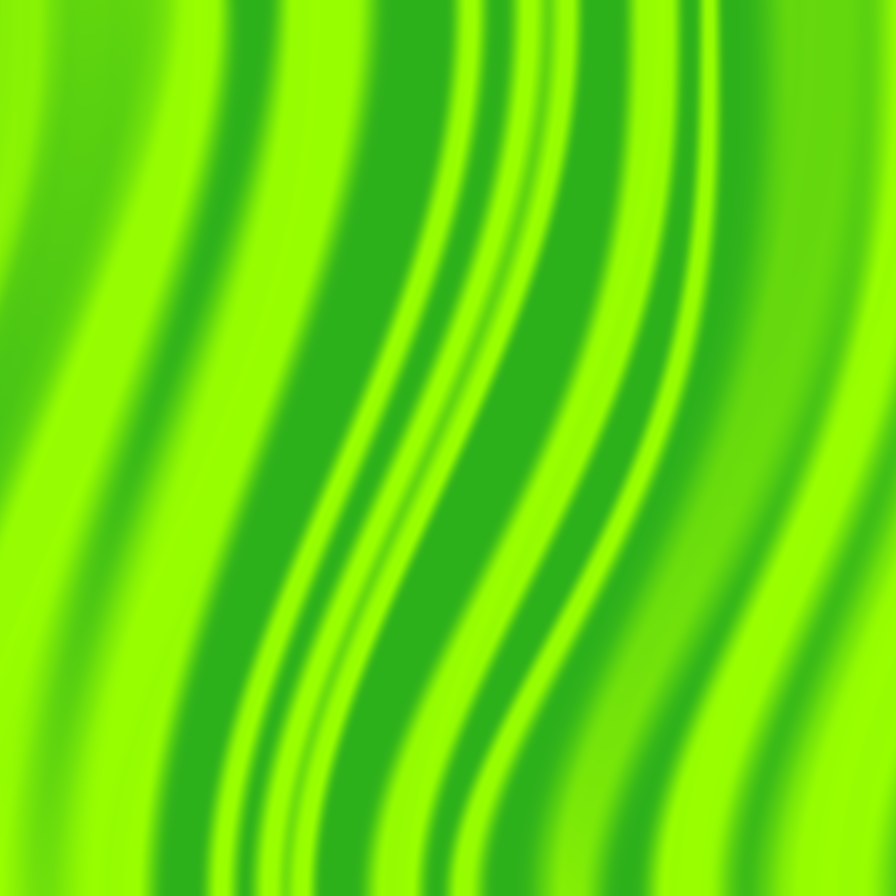
Reproduce this background procedurally as a WebGL 2 fragment shader.

```glsl
#version 300 es
precision highp float;
// Soft lime ribbons flowing down a green ground.
// Each ribbon follows an S-shaped path with its own skew, a solid core and
// two feathered sides; ribbons are joined by screen blending.

uniform vec2 u_resolution;
out vec4 fragColor;

#define GROUND vec3(0.16, 0.68, 0.11)
#define LIME vec3(0.60, 1.00, 0.00)
#define GROUND_LIGHT 0.04
#define FEATHER_POWER 1.5
#define STREAK_COUNT 85.0
#define STREAK_DEPTH 0.05

float hash(float n) {
    return fract(sin(n * 12.9898) * 43758.5453);
}

// Smooth one-dimensional value noise.
float noise(float x) {
    float cell = floor(x);
    return mix(hash(cell), hash(cell + 1.0), smoothstep(0.0, 1.0, x - cell));
}

// S-curve from the top end (ends.x) to the bottom end (ends.y).
float path(float down, vec2 ends, float skew) {
    return mix(ends.x, ends.y, smoothstep(0.0, 1.0, pow(down, skew)));
}

// Core and feather widths are given as (top, bottom) pairs.
float ribbon(vec2 p, vec2 ends, float skew, vec2 core, vec2 left, vec2 right) {
    float offset = p.x - path(p.y, ends, skew);
    vec2 side = offset < 0.0 ? left : right;
    float feather = mix(side.x, side.y, p.y);
    float halfWidth = mix(core.x, core.y, p.y);
    return pow(1.0 - smoothstep(0.0, feather, abs(offset) - halfWidth), FEATHER_POWER);
}

// Screen blend of a further light amount.
void add(inout float light, float amount) {
    light = 1.0 - (1.0 - light) * (1.0 - amount);
}

void main() {
    vec2 uv = gl_FragCoord.xy / u_resolution;
    vec2 p = vec2(uv.x, 1.0 - uv.y);
    float light = GROUND_LIGHT;

    // Broad ribbons on the left
    add(light, 0.85 * ribbon(p, vec2(0.02, -0.26), 1.1, vec2(0.015), vec2(0.05), vec2(0.05)));
    add(light, mix(0.48, 0.0, p.y)
        * ribbon(p, vec2(0.115, -0.17), 0.9, vec2(0.055, 0.02), vec2(0.06), vec2(0.06)));
    add(light, ribbon(p, vec2(0.224, -0.04), 0.9, vec2(0.014, 0.034), vec2(0.06, 0.09), vec2(0.036, 0.11)));
    add(light, ribbon(p, vec2(0.362, 0.13), 1.0, vec2(0.034, 0.022), vec2(0.035, 0.13), vec2(0.045, 0.04)));

    // Thin central lines with a dim filling between the last two
    add(light, ribbon(p, vec2(0.525, 0.247), 1.07, vec2(0.004), vec2(0.026), vec2(0.026)));
    add(light, ribbon(p, vec2(0.591, 0.301), 1.1, vec2(0.004), vec2(0.028), vec2(0.022)));
    add(light, ribbon(p, vec2(0.633, 0.337), 1.12, vec2(0.004), vec2(0.022), vec2(0.022)));
    add(light, 0.45 * ribbon(p, vec2(0.612, 0.319), 1.11, vec2(0.008), vec2(0.015), vec2(0.015)));

    // Wider ribbon and its thin companion
    add(light, ribbon(p, vec2(0.732, 0.443), 1.38, vec2(0.016), vec2(0.028, 0.036), vec2(0.022, 0.028)));
    add(light, ribbon(p, vec2(0.792, 0.517), 1.65, vec2(0.002, 0.005), vec2(0.018, 0.026), vec2(0.018, 0.034)));

    // Hazy ribbons on the right
    add(light, mix(0.52, 0.82, p.y * p.y * p.y)
        * ribbon(p, vec2(0.911, 0.638), 1.5, vec2(0.025, 0.008), vec2(0.07, 0.06), vec2(0.12, 0.05)));
    add(light, ribbon(p, vec2(1.013, 0.765), 1.5, vec2(0.008, 0.022), vec2(0.05, 0.04), vec2(0.06)));
    add(light, ribbon(p, vec2(1.14, 0.928), 1.6, vec2(0.02, 0.033), vec2(0.09), vec2(0.08)));

    // Faint streaks along the flow
    float across = p.x - path(p.y, vec2(0.28, 0.0), 1.2);
    light *= 1.0 - STREAK_DEPTH * noise(across * STREAK_COUNT);

    fragColor = vec4(mix(GROUND, LIME, clamp(light, 0.0, 1.0)), 1.0);
}
```
